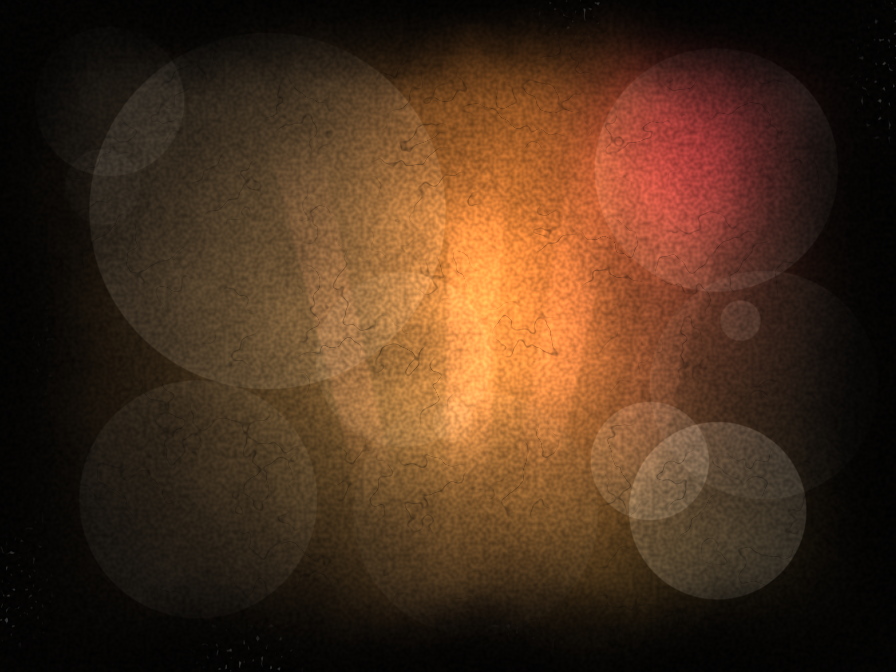
Give the GLSL for this background, as a WebGL 2 fragment shader.

```glsl
#version 300 es
precision highp float;

uniform vec2 u_resolution;
out vec4 outColor;

// Palette
const vec3 BASE = vec3(0.016, 0.013, 0.011);
const vec3 OLIVE = vec3(0.38, 0.27, 0.14);
const vec3 AMBER = vec3(0.52, 0.26, 0.07);
const vec3 GOLD = vec3(0.13, 0.11, 0.06);
const vec3 RUST = vec3(0.23, 0.09, 0.07);
const vec3 RED = vec3(0.42, 0.07, 0.11);
const vec3 MOSS = vec3(0.13, 0.10, 0.04);
const vec3 DISC_TINT = vec3(1.0, 0.98, 0.92);
const vec3 BEAM_TINT = vec3(1.0, 0.55, 0.42);

// Surface
const float MOTTLE = 0.32;
const float GRAIN = 0.22;
const float CRACK = 0.22;
const float SCRATCH = 0.22;
const float EDGE_FADE = 0.17;
const float DESIGN_ASPECT = 4.0 / 3.0;

// Discs: centre, radius, opacity
const int DISC_COUNT = 12;
const vec4 DISCS[DISC_COUNT] = vec4[](
  vec4(0.398, 0.686, 0.265, 0.075), vec4(1.066, 0.747, 0.181, 0.065),
  vec4(0.163, 0.849, 0.111, 0.045), vec4(0.153, 0.722, 0.056, 0.025),
  vec4(0.295, 0.257, 0.177, 0.045), vec4(1.137, 0.427, 0.170, 0.040),
  vec4(1.068, 0.240, 0.132, 0.115), vec4(0.967, 0.314, 0.088, 0.095),
  vec4(1.102, 0.523, 0.030, 0.060), vec4(0.600, 0.465, 0.130, 0.040),
  vec4(0.674, 0.372, 0.030, 0.040), vec4(0.708, 0.236, 0.182, 0.025));

// Beams: x at mid height, lean, half width, strength
const int BEAM_COUNT = 4;
const vec4 BEAMS[BEAM_COUNT] = vec4[](
  vec4(0.702, 0.04, 0.037, 0.12), vec4(0.506, -0.24, 0.032, 0.10),
  vec4(0.838, 0.20, 0.034, 0.08), vec4(0.990, 0.25, 0.040, 0.06));

vec2 hashGradient(vec2 cell) {
  vec3 q = fract(cell.xyx * vec3(0.1031, 0.1030, 0.0973));
  q += dot(q, q.yzx + 33.33);
  float angle = 6.2832 * fract((q.x + q.y) * q.z);
  return vec2(cos(angle), sin(angle));
}

float gradientNoise(vec2 p) {
  vec2 i = floor(p), f = fract(p);
  vec2 u = f * f * f * (f * (f * 6.0 - 15.0) + 10.0);
  vec2 e = vec2(1.0, 0.0);
  float a = dot(hashGradient(i), f);
  float b = dot(hashGradient(i + e.xy), f - e.xy);
  float c = dot(hashGradient(i + e.yx), f - e.yx);
  float d = dot(hashGradient(i + e.xx), f - e.xx);
  return mix(mix(a, b, u.x), mix(c, d, u.x), u.y);
}

float fbm(vec2 p) {
  float sum = 0.0, amp = 0.6;
  for (int k = 0; k < 5; k++) {
    sum += amp * gradientNoise(p);
    p = mat2(1.6, 1.2, -1.2, 1.6) * p + 7.3;
    amp *= 0.55;
  }
  return sum;
}

float glow(vec2 p, vec2 centre, vec2 spread) {
  vec2 d = (p - centre) / spread;
  return exp(-0.5 * dot(d, d));
}

void main() {
  vec2 uv = gl_FragCoord.xy / u_resolution;
  vec2 p = vec2(uv.x * DESIGN_ASPECT, uv.y);
  float pixel = 1.0 / u_resolution.y;
  float mottle = fbm(p * 5.0);

  // Soft coloured light
  vec3 light = OLIVE * glow(p, vec2(0.60, 0.55), vec2(0.27, 0.27));
  light += AMBER * glow(p, vec2(0.75, 0.61), vec2(0.13, 0.24));
  light += GOLD * glow(p, vec2(0.65, 0.38), vec2(0.17, 0.14));
  light += RUST * glow(p, vec2(0.94, 0.56), vec2(0.14, 0.17));
  light += RED * glow(p, vec2(1.02, 0.77), vec2(0.09, 0.10));
  light += MOSS * glow(p, vec2(0.95, 0.22), vec2(0.17, 0.12));

  // Leaning beams that widen upward
  for (int i = 0; i < BEAM_COUNT; i++) {
    vec4 beam = BEAMS[i];
    float rise = p.y - 0.5;
    float d = abs(p.x - beam.x - beam.y * rise) - beam.z * (1.0 + 0.6 * rise);
    float fade = smoothstep(0.24, 0.42, p.y) * (1.0 - smoothstep(0.52, 0.84, p.y));
    light += BEAM_TINT * beam.w * fade * (1.0 - smoothstep(-0.004, 0.004, d));
  }

  // Translucent discs with a faint rim
  for (int i = 0; i < DISC_COUNT; i++) {
    vec4 disc = DISCS[i];
    float d = length(p - disc.xy) - disc.z;
    float fill = 1.0 - smoothstep(-pixel, pixel, d);
    float rim = exp(d / 0.015);
    light += DISC_TINT * disc.w * fill * (0.9 + 0.2 * min(rim, 1.0));
  }

  // Worn surface: mottling, grain and thin cracks
  float grain = gradientNoise(p * 170.0) + 0.6 * gradientNoise(p * 85.0 + 19.0);
  float ridge = abs(gradientNoise(p * 16.0 + 1.5 * mottle) + 0.3 * gradientNoise(p * 45.0));
  float crack = (1.0 - smoothstep(0.0, 0.035, ridge)) * smoothstep(-0.1, 0.2, gradientNoise(p * 9.0 + 4.0));
  light *= 1.0 + MOTTLE * mottle + GRAIN * grain - CRACK * crack;

  // Ragged dark border
  vec2 inset = min(p, vec2(DESIGN_ASPECT, 1.0) - p);
  vec2 border = smoothstep(vec2(-0.01), vec2(EDGE_FADE), inset + 0.05 * mottle);
  vec3 color = BASE * (1.0 + grain) + light * border.x * border.y;

  // Pale scratches gathered in patches near the edges
  float patches = smoothstep(0.12, 0.4, gradientNoise(p * 4.0 + 11.0));
  float flecks = smoothstep(0.28, 0.6, gradientNoise(p * vec2(150.0, 110.0)));
  float nearEdge = 1.0 - smoothstep(0.0, 0.10, min(inset.x, inset.y));
  color += SCRATCH * flecks * patches * nearEdge;

  outColor = vec4(clamp(color, 0.0, 1.0), 1.0);
}
```
